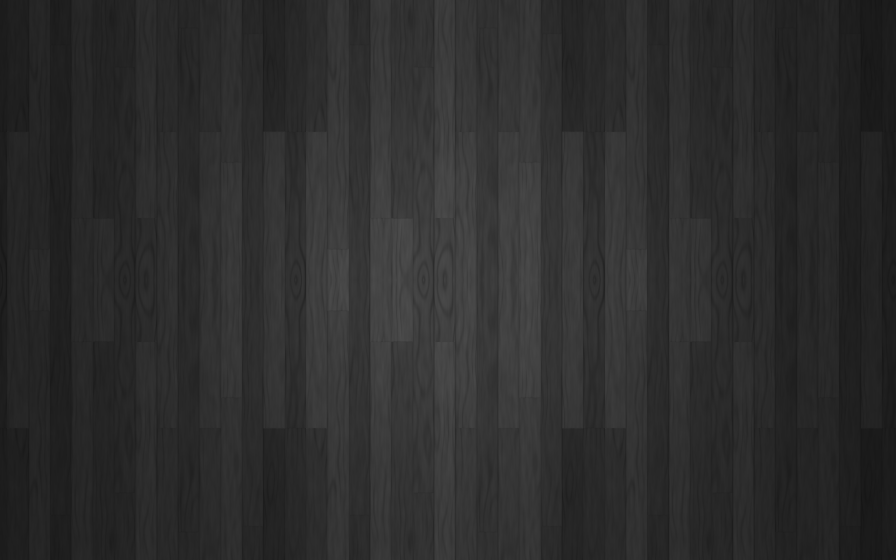
A WebGL 1 fragment shader for this texture:

```glsl
precision highp float;
// Dark mirrored wood planks with fine grain, knots and a soft central glow.

uniform vec2 u_resolution;

const float TAU = 6.2831853;
const float REPEATS = 3.0;          // pattern repeats across
const float PLANKS = 14.0;          // planks in one repeat
const float SHIFT = 0.118;          // sideways offset, in repeats
const float GAP_WIDTH = 0.03;       // seam half width, in planks
const float JOINT_WIDTH = 0.0008;   // end joint half width, in heights
const float SEAM_DARK = 0.17;
const float JOINT_DARK = 0.05;
const float RING_COUNT = 4.5;
const float RING_DEPTH = 0.13;
const float KNOT_DEPTH = 0.24;
const float FIBRE_DEPTH = 0.10;
const vec3 EDGE_COLOR = vec3(0.144);
const vec3 GLOW_COLOR = vec3(0.268);

// Plank tones on both sides of the end joint, and its distance from mid height
const vec4 INNER_A = vec4(0.94, 0.80, 1.00, 1.07);
const vec4 INNER_B = vec4(0.82, 1.02, 1.06, 0.92);
const vec4 INNER_C = vec4(0.96, 1.00, 0.86, 0.98);
const vec4 INNER_D = vec4(1.04, 0.83, 0.0, 0.0);
const vec4 OUTER_A = vec4(0.70, 0.77, 0.84, 0.98);
const vec4 OUTER_B = vec4(0.79, 1.00, 0.89, 0.89);
const vec4 OUTER_C = vec4(1.05, 0.94, 0.88, 0.92);
const vec4 OUTER_D = vec4(0.97, 0.80, 0.0, 0.0);
const vec4 JOINT_A = vec4(0.265, 0.265, 0.265, 0.055);
const vec4 JOINT_B = vec4(0.42, 0.11, 0.11, 0.38);
const vec4 JOINT_C = vec4(0.11, 0.265, 0.45, 0.265);
const vec4 JOINT_D = vec4(0.21, 0.44, 0.0, 0.0);

float hash(vec2 p) {
  return fract(sin(dot(p, vec2(127.1, 311.7))) * 43758.5);
}

vec2 gradient(vec2 cell) {
  float angle = TAU * hash(cell);
  return vec2(cos(angle), sin(angle));
}

// Gradient noise, about -0.7 to 0.7
float noise(vec2 p) {
  vec2 i = floor(p), f = p - i;
  vec2 w = f * f * f * (f * (f * 6.0 - 15.0) + 10.0);
  vec2 e = vec2(1.0, 0.0);
  float low = mix(dot(gradient(i), f),
                  dot(gradient(i + e.xy), f - e.xy), w.x);
  float high = mix(dot(gradient(i + e.yx), f - e.yx),
                   dot(gradient(i + e.xx), f - e.xx), w.x);
  return mix(low, high, w.y);
}

float pick(vec4 a, vec4 b, vec4 c, vec4 d, float index) {
  vec4 row = index < 4.0 ? a : index < 8.0 ? b : index < 12.0 ? c : d;
  vec4 offset = abs(vec4(0.0, 1.0, 2.0, 3.0) - mod(index, 4.0));
  return dot(row, 1.0 - step(0.5, offset));
}

// Thin growth rings that open into knots and run straight further along
float rings(float across, float along, float seed, float knot) {
  float centre = knot > 0.5 ? 0.0 : 0.5 * hash(vec2(seed, 3.0));
  float bend = (1.0 - knot) * (hash(vec2(seed, 8.0)) - 0.5);
  float reach = abs(along - centre) * mix(3.0, 8.0, knot);
  reach *= 0.7 / (0.7 + reach);
  vec2 p = vec2(across * 1.6 + seed * 17.0, along * 10.0);
  float field = length(vec2(across - bend, reach)) + 0.3 * noise(p);
  float wave = 0.5 + 0.5 * sin(TAU * RING_COUNT * field);
  float patches = smoothstep(-0.35, 0.4, noise(p * 0.8 + 5.3));
  return wave * wave * wave * mix(patches, 1.0, 0.6 * knot);
}

// Thin fibres stretched along the plank
float fibres(float across, float along, float seed) {
  vec2 p = vec2(across * 5.0 + seed * 31.0, along * 14.0);
  return noise(p) + 0.7 * noise(p * vec2(2.0, 3.0) + 9.0);
}

void main() {
  vec2 uv = gl_FragCoord.xy / u_resolution;
  float pixel = 1.0 / u_resolution.y;
  float plankPixel = REPEATS * PLANKS / u_resolution.x;

  // Plank layout, folded about mid height
  float x = fract(uv.x * REPEATS + SHIFT) * PLANKS;
  float index = min(floor(x), PLANKS - 1.0);
  float across = x - index - 0.5;
  float along = abs(uv.y - 0.5);
  float joint = pick(JOINT_A, JOINT_B, JOINT_C, JOINT_D, index);
  float outside = smoothstep(joint - pixel, joint + pixel, along);
  float seed = index + PLANKS * step(joint, along);
  float tone = mix(pick(INNER_A, INNER_B, INNER_C, INNER_D, index),
                   pick(OUTER_A, OUTER_B, OUTER_C, OUTER_D, index), outside);

  // Knots sit at mid height on three planks of each repeat
  float knot = step(abs(index - 1.0), 0.5) + step(abs(index - 7.5), 0.6);
  knot *= step(along, joint);
  float depth = mix(RING_DEPTH, KNOT_DEPTH, knot * smoothstep(0.2, 0.0, along));
  tone *= 1.0 - depth * (rings(across, along, seed, knot) - 0.15);
  tone *= 1.0 + FIBRE_DEPTH * fibres(across, along, seed);

  // Faint seams of uneven strength, fainter still at the plank ends
  float gap = 1.0 - smoothstep(0.0, GAP_WIDTH + plankPixel, 0.5 - abs(across));
  float end = 1.0 - smoothstep(0.0, JOINT_WIDTH + pixel, abs(along - joint));
  float edge = mod(floor(x + 0.5), PLANKS);
  float seam = SEAM_DARK * mix(0.3, 1.0, hash(vec2(edge, 5.0)));
  tone *= 1.0 - max(gap * seam, end * JOINT_DARK);

  // Glow that fades evenly to every edge
  vec2 glow = 0.5 - 0.5 * cos(TAU * uv);
  vec3 light = mix(EDGE_COLOR, GLOW_COLOR, glow.x * mix(0.6, 1.0, glow.y));
  gl_FragColor = vec4(light * tone, 1.0);
}
```
